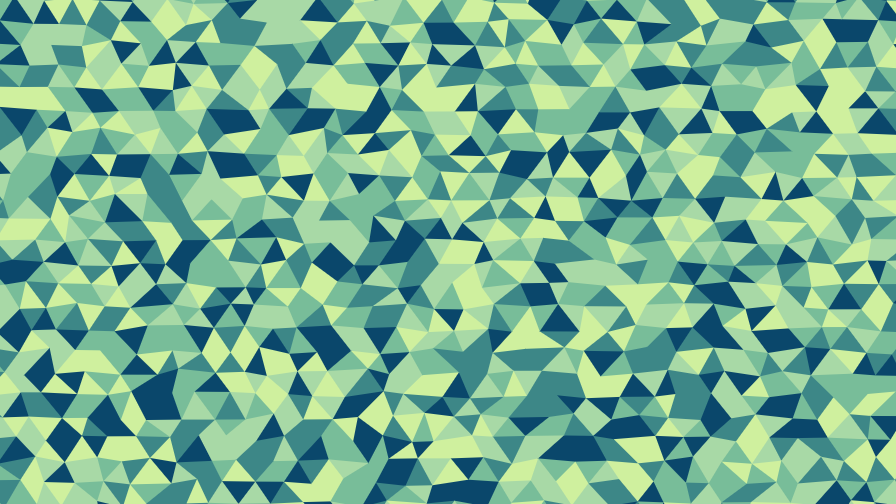
A Shadertoy shader for this background:

```glsl
// A flat mosaic of triangles in five greens and blues.
// A sheared lattice has its vertices jittered, and each lattice cell is split
// into two triangles; nearby triangles are blended by their edge coverage.

#define ROWS 23.0                   // triangle rows over the canvas height
#define ASPECT 1.38                 // triangle base relative to row height
#define JITTER vec2(0.30, 0.18)     // vertex offset, in row heights
#define LIME  vec3(0.81, 0.94, 0.62)
#define MINT  vec3(0.66, 0.85, 0.65)
#define SAGE  vec3(0.47, 0.74, 0.60)
#define TEAL  vec3(0.24, 0.53, 0.53)
#define NAVY  vec3(0.04, 0.28, 0.42)
#define SEED 7

// Integer hash: three random values in 0..1 for a lattice key
vec3 hash3(ivec3 key) {
    uvec3 v = uvec3(key + 1024) * 1664525u + 1013904223u;
    v.x += v.y * v.z; v.y += v.z * v.x; v.z += v.x * v.y;
    v ^= v >> 16u;
    v.x += v.y * v.z; v.y += v.z * v.x; v.z += v.x * v.y;
    return vec3(v >> 8u) / 16777216.0;
}

// Jittered lattice vertex, in row heights
vec2 vertex(ivec2 id) {
    vec2 offset = hash3(ivec3(id, SEED)).xy * 2.0 - 1.0;
    vec2 base = vec2((float(id.x) + 0.5 * float(id.y)) * ASPECT, float(id.y));
    return base + offset * JITTER;
}

// Signed distance to the line a-b, negative on its left
float edgeDistance(vec2 p, vec2 a, vec2 b) {
    vec2 e = normalize(b - a);
    return dot(p - a, vec2(e.y, -e.x));
}

// Antialiased coverage of a counterclockwise triangle
float coverage(vec2 p, vec2 a, vec2 b, vec2 c, float pixel) {
    float d = max(edgeDistance(p, a, b),
              max(edgeDistance(p, b, c), edgeDistance(p, c, a)));
    return clamp(0.5 - d / pixel, 0.0, 1.0);
}

// Palette pick, weighted by area share
vec3 triangleColor(ivec2 cell, int half_) {
    float r = hash3(ivec3(cell, SEED + 1 + half_)).z;
    return r < 0.20 ? LIME : r < 0.40 ? MINT : r < 0.61 ? SAGE
         : r < 0.82 ? TEAL : NAVY;
}

void mainImage(out vec4 fragColor, in vec2 fragCoord) {
    float pixel = ROWS / iResolution.y;
    vec2 p = fragCoord * pixel;
    ivec2 home = ivec2(floor(vec2(p.x / ASPECT - 0.5 * p.y, p.y)));

    // Blend the triangles of the surrounding cells
    vec4 sum = vec4(0.0);
    for (int y = -1; y <= 1; y++)
    for (int x = -1; x <= 1; x++) {
        ivec2 cell = home + ivec2(x, y);
        vec2 a = vertex(cell);
        vec2 b = vertex(cell + ivec2(1, 0));
        vec2 c = vertex(cell + ivec2(0, 1));
        vec2 d = vertex(cell + ivec2(1, 1));
        sum += coverage(p, a, b, c, pixel) * vec4(triangleColor(cell, 0), 1.0);
        sum += coverage(p, b, d, c, pixel) * vec4(triangleColor(cell, 1), 1.0);
    }
    fragColor = vec4(sum.rgb / max(sum.a, 0.001), 1.0);
}
```
